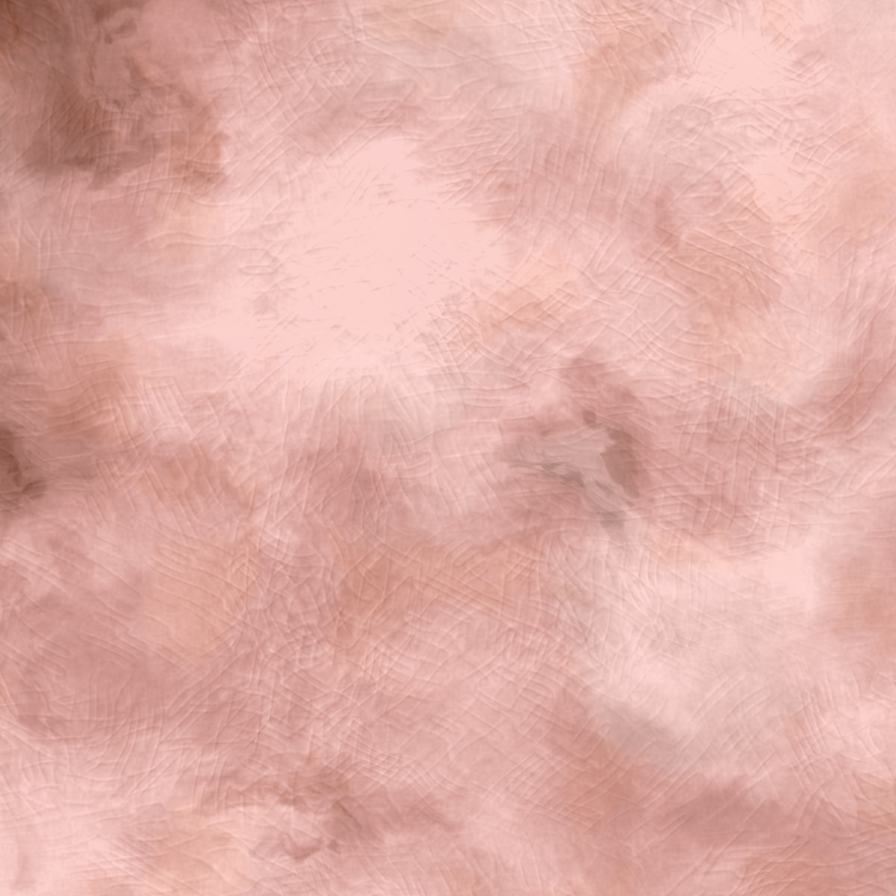
A WebGL 2 fragment shader for this texture:

```glsl
#version 300 es
precision highp float;
// Mottled pink dyed cloth with brown stains, pale clouds and fine creases.

#define BASE_TONE 0.896
#define CLOUD_CONTRAST 0.27
#define MOTTLE_CONTRAST 0.20
#define STAIN_DEPTH 0.12
#define SPECK_DEPTH 0.13
#define CREASE_DEPTH 0.034
#define GRAIN_DEPTH 0.040
#define CREASE_SCALE vec2(26.0, 105.0)
#define DARK_BROWN vec3(0.58, 0.38, 0.33)
#define DUSTY_ROSE vec3(0.82, 0.60, 0.57)
#define LIGHT_PINK vec3(0.96, 0.78, 0.76)
#define PALE_CLOTH vec3(0.94, 0.81, 0.79)

uniform vec2 u_resolution;
out vec4 fragColor;

float hash(vec2 p) {
    vec3 h = fract(p.xyx * 0.1031);
    h += dot(h, h.yzx + 33.33);
    return fract((h.x + h.y) * h.z);
}

float noise(vec2 p) {
    vec2 cell = floor(p), f = fract(p);
    f = f * f * f * (f * (f * 6.0 - 15.0) + 10.0);
    return mix(mix(hash(cell), hash(cell + vec2(1, 0)), f.x),
               mix(hash(cell + vec2(0, 1)), hash(cell + vec2(1, 1)), f.x), f.y);
}

mat2 rotation(float angle) {
    float c = cos(angle), s = sin(angle);
    return mat2(c, -s, s, c);
}

float fbm(vec2 p) {
    float sum = 0.0, weight = 0.5;
    mat2 turn = rotation(0.65);
    for (int i = 0; i < 5; i++) {
        sum += weight * noise(p);
        p = turn * p * 2.03 + 17.3;
        weight *= 0.52;
    }
    return sum;
}

// Soft round spot, 1 at its centre
float spot(vec2 p, vec2 centre, vec2 radius) {
    vec2 d = (p - centre) / radius;
    return exp(-dot(d, d));
}

float ridge(vec2 q) {
    float r = 1.0 - abs(2.0 * noise(q) - 1.0);
    return r * r * r;
}

// Embossed short wrinkles in several directions, each in its own zones
float creases(vec2 p) {
    vec2 bend = 0.018 * vec2(noise(p * 16.0), noise(p * 16.0 + 41.0));
    float sum = 0.0;
    for (int i = 0; i < 5; i++) {
        float k = float(i);
        vec2 q = rotation(k * 0.63 - 0.5) * (p + bend) * CREASE_SCALE.yy;
        q.x *= CREASE_SCALE.x / CREASE_SCALE.y;
        q += k * 37.0 + 200.0;
        float zone = smoothstep(0.4, 0.75, noise(p * 6.0 + k * 19.0));
        zone += i == 0 ? 0.6 * spot(p, vec2(0.72, 0.82), vec2(0.3, 0.2)) : 0.12;
        sum += zone * (ridge(q) - ridge(q + vec2(0.05, 0.32)));
    }
    return sum;
}

vec3 clothColor(float tone) {
    vec3 shadow = mix(DARK_BROWN, DUSTY_ROSE, (tone - 0.58) / 0.24);
    vec3 light = mix(DUSTY_ROSE, LIGHT_PINK, (tone - 0.82) / 0.14);
    return tone < 0.82 ? shadow : light;
}

void main() {
    vec2 p = gl_FragCoord.xy / u_resolution.y;
    vec2 warp = vec2(fbm(p * 5.0 + 3.0), fbm(p * 5.0 + 71.0)) - 0.5;
    vec2 w = p + 0.16 * warp;

    // Broad light and dark areas
    float tone = BASE_TONE;
    tone += CLOUD_CONTRAST * (fbm(w * 3.2 + 8.0) - 0.5);
    tone += MOTTLE_CONTRAST * (fbm(w * vec2(10.0, 13.0) + 50.0) - 0.5);
    tone += 0.055 * spot(w, vec2(0.85, 0.9), vec2(0.38, 0.28));
    tone += 0.045 * spot(w, vec2(0.32, 0.68), vec2(0.16, 0.13));
    tone -= 0.035 * spot(w, vec2(0.8, 0.12), vec2(0.4, 0.25));
    tone -= 0.10 * spot(w, vec2(0.0, 0.7), vec2(0.13, 0.32));
    tone -= 0.24 * spot(w, vec2(0.0, 1.0), vec2(0.13, 0.10));

    // Brown stains with ragged edges and small dark specks
    float region = spot(w, vec2(0.63, 0.47), vec2(0.09, 0.13));
    region += 0.8 * spot(w, vec2(0.37, 0.07), vec2(0.12, 0.09));
    region += 0.8 * spot(w, vec2(0.15, 0.90), vec2(0.15, 0.14));
    region += 0.7 * spot(w, vec2(0.0, 0.5), vec2(0.09, 0.25));
    region += 0.5 * spot(w, vec2(0.3, 0.47), vec2(0.12, 0.07));
    float stain = smoothstep(0.46, 0.82, 0.7 * fbm(w * 12.0 + 90.0) + 0.45 * region);
    float speck = smoothstep(0.56, 0.74, fbm(w * vec2(22.0, 30.0) + 130.0));
    tone -= STAIN_DEPTH * stain + SPECK_DEPTH * speck * min(region, 1.0);

    // Creases, weave and grain
    float weave = noise(p * vec2(90.0, 330.0)) + noise(p * vec2(330.0, 90.0) + 60.0);
    tone += CREASE_DEPTH * creases(p);
    tone += GRAIN_DEPTH * (0.35 * (weave - 1.0) + 0.5 * (noise(p * 300.0) - 0.5));
    vec3 color = clothColor(clamp(tone, 0.36, 0.985));

    // Washed-out clouds and warm rusty tints
    float pale = smoothstep(0.5, 0.75, fbm(w * 4.0 + 160.0));
    pale += 0.5 * spot(w, vec2(0.9, 0.36), vec2(0.1, 0.08));
    pale += 0.4 * spot(w, vec2(0.33, 0.7), vec2(0.1, 0.07));
    color = mix(color, PALE_CLOTH * (0.2 + 0.87 * tone), 0.45 * min(pale, 1.0));
    float rust = smoothstep(0.5, 0.72, fbm(w * 9.0 + 210.0));
    color -= vec3(0.0, 0.018, 0.04) * rust;

    fragColor = vec4(clamp(color, 0.0, 1.0), 1.0);
}
```
